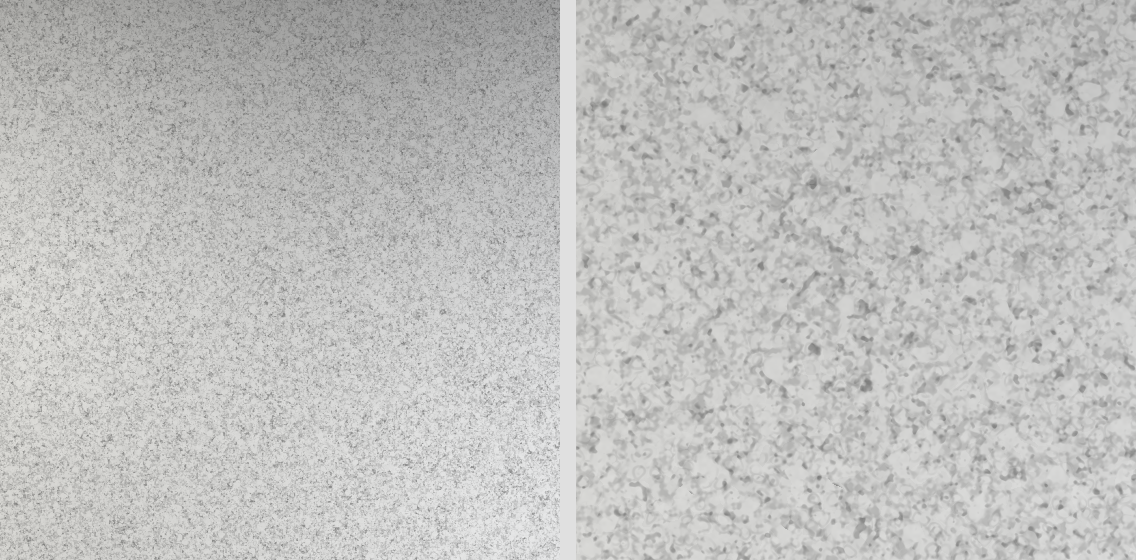
Left: the whole. Right: its middle third, enlarged.
A three.js fragment shader for this texture:

```glsl
// Pale granite slab: evenly strewn fine grey flecks, small ringed grains, soft
// white feldspar patches and a few dark clumps, built from value noise and
// Voronoi cells, under uneven light that fades towards the top edge.
varying vec2 vUv;

const vec3 WARM_TINT = vec3(1.003, 1.0, 0.982);
const vec3 COOL_TINT = vec3(0.996, 1.0, 1.003);

float hash(vec2 p) {
  vec3 q = fract(p.xyx * 0.1031);
  q += dot(q, q.yzx + 33.33);
  return fract((q.x + q.y) * q.z);
}

vec2 hash2(vec2 p) {
  return vec2(hash(p), hash(p + 71.7));
}

float noise(vec2 p) {
  vec2 i = floor(p);
  vec2 f = fract(p);
  f = f * f * (3.0 - 2.0 * f);
  float low = mix(hash(i), hash(i + vec2(1.0, 0.0)), f.x);
  float high = mix(hash(i + vec2(0.0, 1.0)), hash(i + 1.0), f.x);
  return mix(low, high, f.y);
}

// Two octaves, turned against each other to hide the lattice
float grit(vec2 p) {
  vec2 turned = mat2(0.8, 0.6, -0.6, 0.8) * p;
  return 0.55 * noise(p) + 0.45 * noise(turned * 1.8 + 17.3);
}

// Voronoi: x distance to the nearest point, y random value of its cell
vec2 cells(vec2 p) {
  vec2 home = floor(p);
  vec2 nearest = vec2(8.0, 0.0);
  for (int j = -1; j <= 1; j++) {
    for (int i = -1; i <= 1; i++) {
      vec2 cell = home + vec2(float(i), float(j));
      float d = length(cell + hash2(cell) - p);
      if (d < nearest.x) nearest = vec2(d, hash(cell + 131.0));
    }
  }
  return nearest;
}

// Round blobs in a random share of the cells
float blobs(vec2 p, float share, float inner, float outer) {
  vec2 c = cells(p);
  return step(1.0 - share, c.y) * (1.0 - smoothstep(inner, outer, c.x));
}

float glow(vec2 p, vec2 centre, float falloff) {
  vec2 d = p - centre;
  return exp(-falloff * dot(d, d));
}

// Broad light on the slab
float lighting(vec2 p) {
  float light = 0.79 - 0.03 * p.y - 0.17 * p.y * p.y * p.y;
  light += 0.055 * glow(p, vec2(0.0, 0.5), 8.0);
  light += 0.055 * glow(p, vec2(1.0, 0.12), 5.0);
  light += 0.035 * glow(p, vec2(0.0, 1.0), 8.0);
  light -= 0.025 * glow(p, vec2(0.6, 0.9), 7.0);
  light -= 0.025 * glow(p, vec2(0.1, 0.0), 9.0);
  return light;
}

// Brightness of the stone relative to the light
float granite(vec2 p) {
  vec2 wobble = vec2(noise(p * 150.0), noise(p * 150.0 + 53.0)) - 0.5;
  vec2 bent = p + 0.004 * wobble;

  float patches = blobs(bent * 50.0 + 9.0, 0.2, 0.18, 0.32);
  float clumps = blobs(bent * 12.0 + 31.0, 0.13, 0.02, 0.13);
  float crowding = 0.1 * (noise(p * 70.0) - 0.5) + 0.05 * (noise(p * 16.0) - 0.5);
  float bias = crowding + 0.17 * clumps - 0.25 * patches;

  // Grey flecks, and sparser dark ones
  float flecks = smoothstep(0.4, 0.8, grit(p * 260.0 + 5.0) + bias);
  float darks = smoothstep(0.62, 0.86, grit(p * 230.0 + 87.0) + bias);

  // Small round grains with broken rings
  vec2 grain = cells(bent * 115.0);
  float ring = 1.0 - smoothstep(0.03, 0.16, abs(grain.x - 0.38));
  ring *= smoothstep(0.3, 0.7, noise(p * 170.0 + 41.0)) * (1.0 - patches);

  float tone = 1.06 + 0.04 * (grain.y - 0.5) * (1.0 - patches);
  tone += 0.03 * (noise(p * 400.0) - 0.5);
  return tone + 0.01 * patches - 0.14 * flecks - 0.21 * darks - 0.07 * ring;
}

void main() {
  vec3 tint = mix(WARM_TINT, COOL_TINT, vUv.x);
  gl_FragColor = vec4(tint * lighting(vUv) * granite(vUv), 1.0);
}
```
